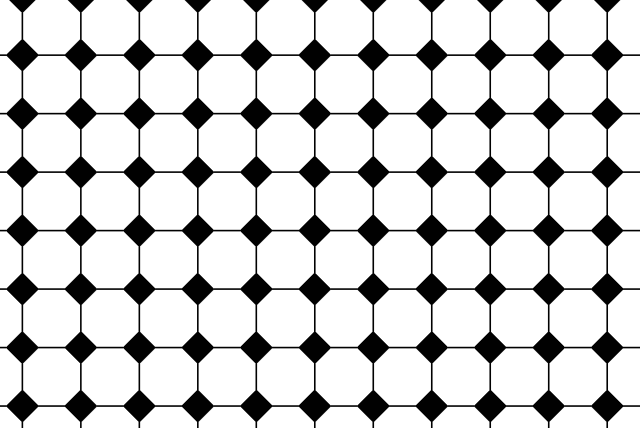
Reproduce this pattern procedurally as a Shadertoy shader.

```glsl
// Lengths are fractions of the canvas width
#define PITCH 0.09138
#define FIRST_JOINT vec2(0.03496, 0.0343)
#define DIAMOND_RADIUS 0.0259
#define LINE_WIDTH 0.0025
#define TILE_COLOR vec3(1.0)
#define INK_COLOR vec3(0.005)

// Signed distance to a square standing on its corner
float diamondDistance(vec2 p, float radius) {
    return (abs(p.x) + abs(p.y) - radius) * inversesqrt(2.0);
}

// Signed distance to the horizontal and vertical joints
float jointDistance(vec2 p, float width) {
    return min(abs(p.x), abs(p.y)) - 0.5 * width;
}

// Share of a pixel covered by a shape
float coverage(float dist, float pixel) {
    return clamp(0.5 - dist / pixel, 0.0, 1.0);
}

void mainImage(out vec4 fragColor, in vec2 fragCoord) {
    float pixel = 1.0 / iResolution.x;
    vec2 uv = fragCoord * pixel;

    // Repeat the cell, centred on the crossing of the joints
    vec2 cell = (fract((uv - FIRST_JOINT) / PITCH + 0.5) - 0.5) * PITCH;

    // Black diamonds joined by thin lines leave white octagons
    float diamond = coverage(diamondDistance(cell, DIAMOND_RADIUS), pixel);
    float joint = coverage(jointDistance(cell, LINE_WIDTH), pixel);
    joint *= min(1.0, LINE_WIDTH / pixel); // keep thin lines light at small sizes

    fragColor = vec4(mix(TILE_COLOR, INK_COLOR, max(diamond, joint)), 1.0);
}
```
